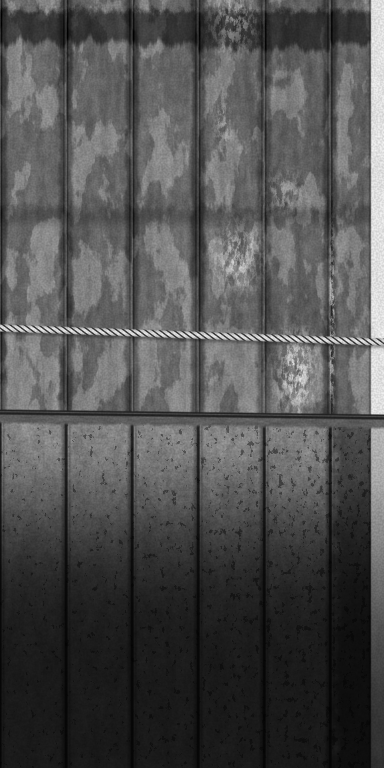
This texture is drawn by a WebGL 2 fragment shader. Its source:

```glsl
#version 300 es
precision highp float;
// Weathered steel cladding: seamed vertical panels above and below a rail, crossed by a twisted cable.
// Panels repeat by distance to the nearest seam; stains and wear come from stretched gradient noise.
// Lengths are in canvas widths, so the canvas spans 1 across and 2 up.

uniform vec2 u_resolution;
out vec4 outColor;

const float PITCH = 0.172;      // distance between panel seams
const float WALL_END = 0.966;   // right edge of the cladding
const float STRAND = 0.0195;    // spacing of cable strands

float hash(vec2 p) {
  vec3 q = fract(p.xyx * vec3(0.1031, 0.103, 0.0973));
  q += dot(q, q.yzx + 33.33);
  return fract((q.x + q.y) * q.z);
}

vec2 gradient(vec2 cell) {
  float a = 6.2832 * hash(cell);
  return vec2(cos(a), sin(a));
}

float noise(vec2 p) {
  vec2 i = floor(p), f = fract(p);
  vec2 u = f * f * f * (f * (f * 6.0 - 15.0) + 10.0);
  vec2 e = vec2(0.0, 1.0);
  float low = mix(dot(gradient(i), f), dot(gradient(i + e.yx), f - e.yx), u.x);
  float high = mix(dot(gradient(i + e), f - e), dot(gradient(i + 1.0), f - 1.0), u.x);
  return 1.4 * mix(low, high, u.y);
}

float fbm(vec2 p) {
  float sum = 0.0, amp = 0.55;
  for (int k = 0; k < 5; k++) {
    sum += amp * noise(p);
    p = p * 2.03 + 17.3;
    amp *= 0.55;
  }
  return sum;
}

// Soft-edged bar around d = 0
float band(float d, float halfWidth, float soft) {
  return 1.0 - smoothstep(halfWidth - soft, halfWidth + soft, abs(d));
}

// Ragged pale splash fading out from its centre
float splash(vec2 p, vec2 centre, vec2 size) {
  vec2 q = (p - centre) / size;
  return exp(-dot(q, q)) * smoothstep(-0.1, 0.4, fbm(p * vec2(75.0, 38.0)) + 0.12);
}

float upperPanels(vec2 p, float seam, float id, float aa) {
  float rough = fbm(p * vec2(45.0, 30.0) + 3.0);
  float tone = 0.385 + 0.05 * (hash(vec2(id, 4.0)) - 0.5);
  tone += 0.1 * fbm(p * vec2(30.0, 4.0)) + 0.07 * rough;

  // Pale worn patches, strongest under the cable, with broken edges
  float zone = 0.22 * band(p.y - 1.02, 0.1, 0.08) + 0.1 * band(p.y - 1.32, 0.08, 0.08);
  float patches = fbm(p * vec2(13.0, 6.0) + vec2(id * 5.0, 9.0)) + zone - 0.08;
  tone += 0.13 * smoothstep(-0.04, 0.12, patches);

  // Dark smear along the top and a fainter one halfway
  float hang = 0.03 * hash(vec2(id, 8.0)) + 0.035 * fbm(vec2(p.x * 28.0, id));
  float smear = smoothstep(1.885, 1.905, p.y + hang) * (1.0 - smoothstep(1.96, 1.985, p.y + 0.02 * rough));
  tone *= 1.0 - 0.5 * smear;
  tone *= 1.0 - 0.22 * band(p.y - 1.44 + 0.02 * rough, 0.022, 0.018);

  // Splashes and a run of white beside the last seam
  float pale = splash(p, vec2(0.77, 1.03), vec2(0.045, 0.1));
  pale += 0.8 * splash(p, vec2(0.61, 1.94), vec2(0.06, 0.07));
  pale += 0.7 * splash(p, vec2(0.62, 1.33), vec2(0.06, 0.09));
  pale += 0.6 * splash(p, vec2(0.58, 1.68), vec2(0.02, 0.07));
  pale += 0.6 * splash(p, vec2(0.74, 1.5), vec2(0.05, 0.05));
  pale += 1.3 * splash(p, vec2(0.865, 1.16), vec2(0.007, 0.22));

  // Stained seam with a folded edge
  float stain = band(seam + 0.008 * fbm(vec2(p.x * 9.0, p.y * 18.0)), 0.017, 0.006);
  tone *= 1.0 - stain * mix(0.24, 0.42, hash(vec2(round(p.x / PITCH), 2.0)));
  tone -= 0.14 * band(seam - 0.004, 0.0018, aa) + 0.1 * band(seam + 0.006, 0.0015, aa);
  tone += 0.1 * band(seam, 0.0015, aa);
  return tone + 0.38 * pale;
}

float lowerPanels(vec2 p, float seam, float id, float aa) {
  float drop = max(0.9 - p.y, 0.0);
  float light = exp(-pow(drop / 0.29, 2.0));
  float tone = 0.1 + 0.42 * light;
  tone *= 1.0 + 0.18 * fbm(p * vec2(22.0, 9.0) + id) + 0.16 * fbm(p * 70.0);
  // Pits grow denser to the right
  float pits = smoothstep(0.3, 0.5, fbm(p * vec2(65.0, 48.0) + 31.0) + 0.18 * p.x);
  tone *= 1.0 - 0.4 * pits;
  tone *= 1.0 - 0.45 * smoothstep(0.85, 0.89, p.x + 0.03 * fbm(p * 20.0));
  tone *= 1.0 - 0.3 * band(seam, 0.011, 0.005);
  tone *= 1.0 - 0.65 * band(seam, 0.0035, aa);
  return tone + (0.02 + 0.14 * light) * band(seam - 0.0065, 0.0012, aa);
}

void main() {
  vec2 p = gl_FragCoord.xy / u_resolution.x;
  p.y *= 2.0 * u_resolution.x / u_resolution.y;
  float aa = 1.0 / u_resolution.x;
  float seam = p.x - PITCH * round(p.x / PITCH);
  float id = floor(p.x / PITCH);

  // Cladding, then the bright gap beyond its right edge
  float rail = p.y - 0.927 + 0.013 * p.x;
  float above = smoothstep(-aa, aa, rail);
  float tone = mix(lowerPanels(p, seam, id, aa), upperPanels(p, seam, id, aa), above);
  float fall = max(0.92 - p.y, 0.0) / 0.5;
  float gap = mix(0.16 + 0.55 * exp(-fall * fall), 0.88, above) + 0.04 * fbm(p * vec2(30.0, 12.0));
  tone *= 1.0 - 0.35 * band(p.x - WALL_END, 0.005, 0.003);
  tone = mix(tone, gap, smoothstep(-aa, aa, p.x - WALL_END));

  // Rail: grey ledge with ragged lower lip under a dark double line
  float lip = 0.006 * fbm(vec2(p.x * 30.0, 2.0));
  tone = mix(tone, 0.36 + 0.08 * fbm(p * vec2(20.0, 80.0)), band(rail + 0.015 + lip, 0.014, 2.0 * aa));
  tone = mix(tone, 0.13, band(rail, 0.0065, aa));
  tone = mix(tone, 0.33, band(rail - 0.001, 0.0012, aa));

  // Cable: slanted strands on a rounded profile, with a soft shadow
  float across = p.y - 1.146 + 0.037 * p.x;
  tone *= 1.0 - 0.3 * band(across + 0.006, 0.01, 0.006);
  float ridge = abs(sin(3.1416 * (p.x + 1.4 * across) / STRAND));
  float round01 = 1.0 - pow(across / 0.0115, 2.0);
  float cable = mix(0.24, 0.88, smoothstep(0.15, 0.85, ridge)) * mix(0.6, 1.0, round01);
  tone = mix(tone, cable, band(across, 0.0095, aa));

  // Fine grain
  tone *= 1.0 + 0.1 * noise(p * 190.0);
  outColor = vec4(vec3(clamp(tone, 0.0, 1.0)), 1.0);
}
```
